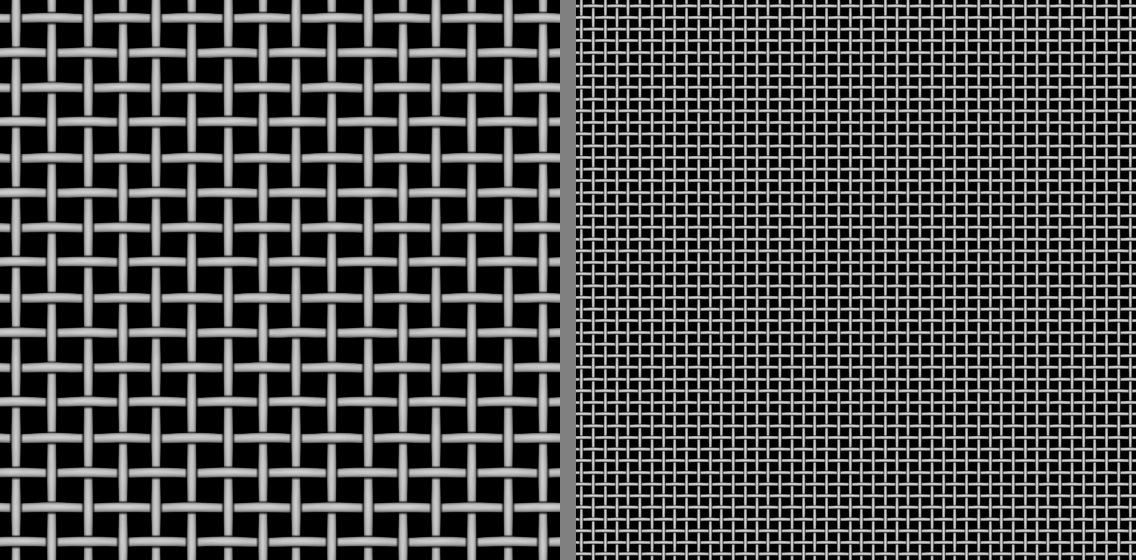
Left: one tile. Right: repeated 3 by 3.
Reproduce this texture procedurally as a three.js fragment shader.

```glsl
#define REPEATS 16.0
#define RADIUS_V 0.132
#define RADIUS_H 0.139
#define EDGE 0.016
#define BOW 0.010
#define SWELL 0.04
#define METAL 0.77
#define ROUNDNESS 0.40
#define CONTACT 0.28
#define SHADOW_REACH 0.085
#define GRAIN 0.05
#define PI 3.14159

varying vec2 vUv;

float hash(vec2 p) {
  vec3 q = fract(vec3(p.xyx) * 0.1031);
  q += dot(q, q.yzx + 33.33);
  return fract((q.x + q.y) * q.z);
}

// Value noise that wraps after a whole number of lattice steps
float wrapNoise(vec2 p, vec2 period) {
  vec2 i = floor(p);
  vec2 f = fract(p);
  f = f * f * (3.0 - 2.0 * f);
  vec2 a = mod(i, period);
  vec2 b = mod(i + 1.0, period);
  return mix(mix(hash(a), hash(vec2(b.x, a.y)), f.x),
             mix(hash(vec2(a.x, b.y)), hash(b), f.x), f.y);
}

float streaks(vec2 grid, vec2 density) {
  return wrapNoise(grid * density, REPEATS * density) - 0.5;
}

// Picks one of four spacing errors, cycling with the wire index
float pickOffset(vec4 offsets, float index) {
  vec4 gap = abs(vec4(0.0, 1.0, 2.0, 3.0) - mod(index, 4.0));
  return dot(offsets, 1.0 - min(gap, 1.0));
}

// Returns tone and coverage of one round wire
vec2 wire(float across, float radius, float height, float lean,
          float crossDist, float crossRadius, float grain) {
  float r = radius * (1.0 + SWELL * height);
  float t = clamp(across / r, -1.0, 1.0);
  float tone = METAL * pow(max(1.0 - t * t, 0.03), ROUNDNESS);
  tone *= (1.0 + lean * t) * (1.0 + 0.03 * height + GRAIN * grain);

  // Contact shadow where the wire dips below its neighbour
  float under = smoothstep(0.0, 0.5, -height);
  float shadow = 1.0 - smoothstep(crossRadius, crossRadius + SHADOW_REACH, crossDist);
  tone *= mix(1.0, CONTACT, under * shadow);

  float cover = 1.0 - smoothstep(r - EDGE, r + EDGE, abs(across));
  return vec2(tone, cover);
}

void main() {
  // Grid with slightly uneven spacing
  vec2 grid = vUv * REPEATS;
  vec2 cell = floor(grid);
  vec2 local = fract(grid) - 0.5;
  vec2 p = local - vec2(
    pickOffset(vec4(-0.042, -0.021, 0.021, 0.015), cell.x),
    pickOffset(vec4(0.020, -0.004, -0.008, -0.017), cell.y));

  // Plain weave: wires alternate above and below
  float side = mod(cell.x + cell.y, 2.0) * 2.0 - 1.0;
  float heightV = side * cos(PI * local.y);
  float heightH = -side * cos(PI * local.x);

  float bend = BOW * (heightH + 1.5 * streaks(grid, vec2(2.0, 1.0)));
  vec2 vertical = wire(p.x, RADIUS_V, heightV, -0.03,
                       abs(p.y), RADIUS_H, streaks(grid, vec2(20.0, 3.0)));
  vec2 horizontal = wire(p.y - bend, RADIUS_H, heightH, 0.12,
                         abs(p.x), RADIUS_V, streaks(grid, vec2(3.0, 20.0)));

  // Upper wire over lower wire over black
  vec2 upper = side > 0.0 ? vertical : horizontal;
  vec2 lower = side > 0.0 ? horizontal : vertical;
  float tone = mix(lower.x * lower.y, upper.x, upper.y);
  gl_FragColor = vec4(vec3(tone), 1.0);
}
```
